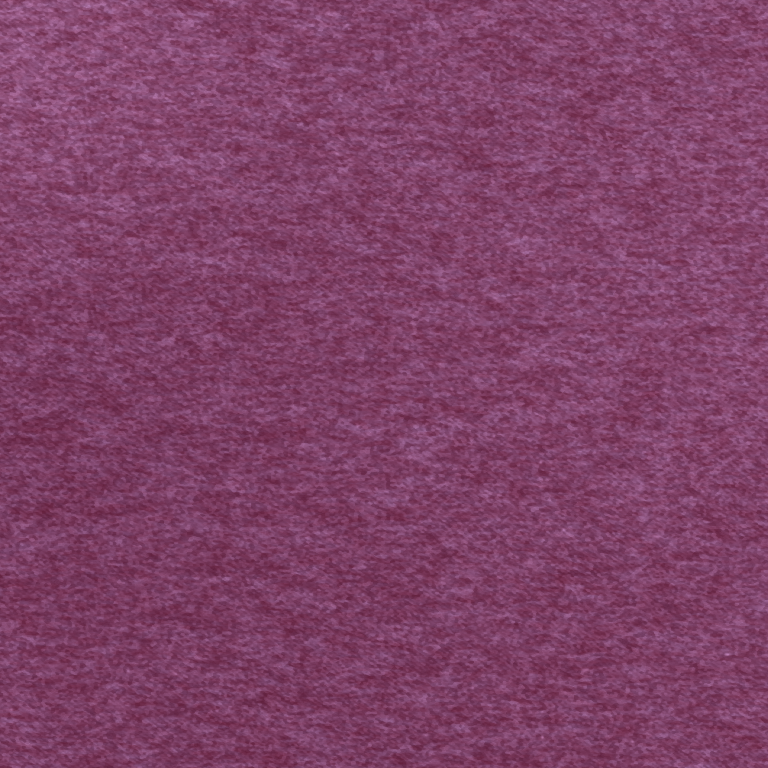
Reproduce this texture procedurally as a WebGL 2 fragment shader.

```glsl
#version 300 es
precision highp float;
// Heathered plum jersey cloth: short level fibre streaks, fine twill grain, soft uneven light.

#define BASE_COLOUR vec3(0.501, 0.259, 0.406)
#define TONE_STEP vec3(0.051, 0.049, 0.060)
#define RED_TINT vec3(0.010, -0.004, -0.008)
#define STREAK_SIZE vec2(0.038, 0.0110)
#define FIBRE_SIZE vec2(0.0125, 0.0040)
#define GRAIN_SIZE vec2(0.0042, 0.0029)
#define STREAK_GAIN 0.27
#define FIBRE_GAIN 0.44
#define GRAIN_GAIN 0.64
#define TWILL_GAIN 0.30
#define FLECK_SHARE 0.06
#define SLOPE 0.05

uniform vec2 u_resolution;
out vec4 fragColour;

vec3 hash3(vec2 cell, float seed) {
  vec3 p = fract(vec3(cell.xyx + seed * 17.3) * vec3(0.1031, 0.1030, 0.0973));
  p += dot(p, p.yxz + 33.33);
  return fract((p.xxy + p.yzz) * p.zyx);
}

// Smooth cellular noise with zero mean and unit spread.
float cellNoise(vec2 p, float seed) {
  vec2 cell = floor(p);
  float total = 0.0, power = 0.0;
  for (int j = -1; j <= 1; j++) {
    for (int i = -1; i <= 1; i++) {
      vec2 id = cell + vec2(i, j);
      vec3 rnd = hash3(id, seed);
      vec2 away = id + rnd.xy - p;
      float weight = exp(-5.0 * dot(away, away));
      total += weight * (rnd.z * 2.0 - 1.0);
      power += weight * weight;
    }
  }
  return 1.732 * total / sqrt(power);
}

// Sparse pale flecks of lint, each kept inside its own cell.
float lintFlecks(vec2 p) {
  vec2 cell = floor(p);
  vec3 rnd = hash3(cell, 9.0);
  vec3 form = hash3(cell, 11.0);
  vec2 radius = vec2(mix(0.07, 0.20, form.x * form.x * form.x), 0.065);
  vec2 away = (p - cell - mix(vec2(0.4), vec2(0.6), rnd.xy)) / radius;
  return step(rnd.z, FLECK_SHARE) * mix(1.0, 3.6, form.y) * exp(-dot(away, away));
}

float glow(vec2 p, vec2 centre, float radius) {
  vec2 away = (p - centre) / radius;
  return exp(-dot(away, away));
}

// Broad folds of light and shade over the cloth.
float softLight(vec2 p) {
  float light = 0.40 * (p.y - 0.5) + 0.22 * (p.x - 0.5);
  light += 0.95 * glow(p, vec2(0.02, 0.92), 0.30);
  light += 0.35 * glow(p, vec2(0.95, 0.65), 0.30);
  light -= 0.50 * glow(p, vec2(0.08, 0.50), 0.24);
  light -= 0.25 * glow(p, vec2(0.40, 0.05), 0.35);
  return light - 0.03;
}

void main() {
  vec2 uv = gl_FragCoord.xy / min(u_resolution.x, u_resolution.y);

  // Lay the fibres along a slight slope with a gentle wander.
  vec2 cloth = uv + vec2(0.0, SLOPE * uv.x);
  cloth.y += 0.0020 * sin(uv.x * 13.0 + uv.y * 9.0) + 0.0008 * sin(uv.x * 41.0 - uv.y * 23.0);

  float streak = cellNoise(cloth / STREAK_SIZE, 1.0);
  float fibre = cellNoise(cloth / FIBRE_SIZE, 2.0);
  float grain = cellNoise(cloth / GRAIN_SIZE, 3.0);
  float hue = cellNoise(cloth / FIBRE_SIZE, 4.0);

  // Fine diagonal twill, stronger in some places than others.
  float patchiness = 0.7 + 0.3 * sin(uv.x * 7.0 - uv.y * 11.0 + streak);
  float twill = patchiness * sin(dot(uv, vec2(760.0, 1000.0)) + 0.8 * fibre);

  float tone = softLight(uv) + STREAK_GAIN * streak + FIBRE_GAIN * fibre
             + GRAIN_GAIN * grain + TWILL_GAIN * twill;
  tone += 0.07 * (tone * tone - 1.0);
  tone += lintFlecks(cloth / 0.03);

  vec3 colour = BASE_COLOUR + TONE_STEP * tone;
  colour += RED_TINT * (0.45 * hue - 0.5 * fibre - 0.3 * streak);
  fragColour = vec4(clamp(colour, 0.0, 1.0), 1.0);
}
```
